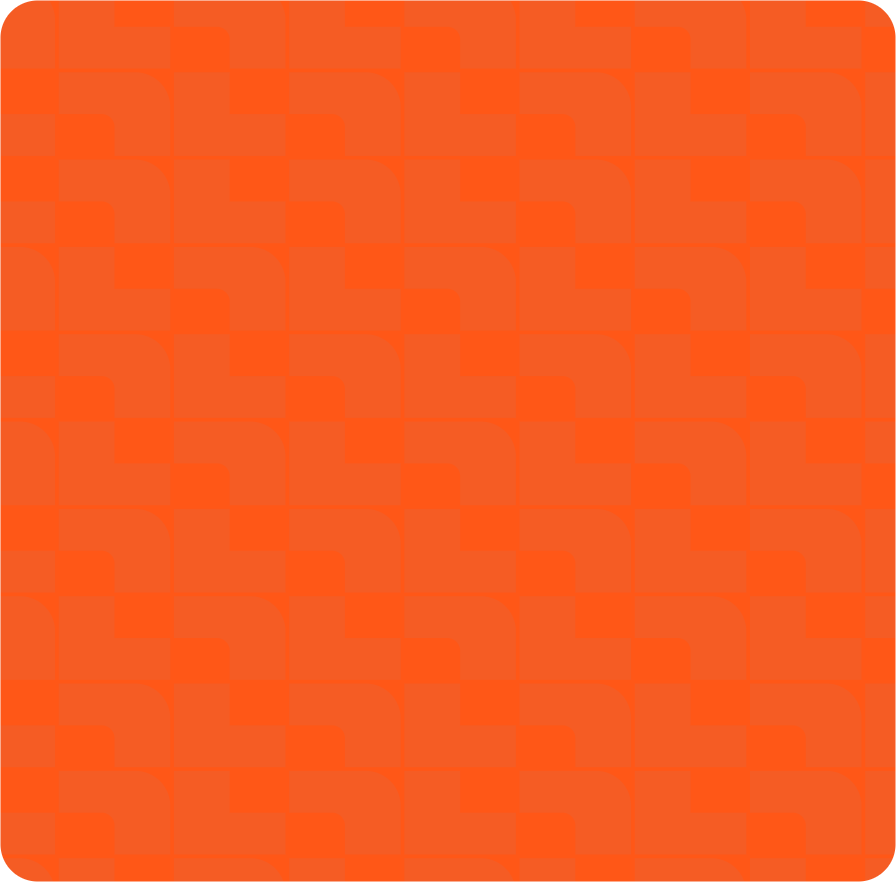
Write a Shadertoy shader that draws this pattern.

```glsl
// All lengths are fractions of the canvas width
#define PITCH vec2(0.12858, 0.09746)
#define ORIGIN vec2(0.0635, 0.0786)
#define GAP 0.0041
#define BEND_RADIUS 0.039
#define NOTCH_RADIUS 0.0143
#define CARD_RADIUS 0.042
#define ROW_CYCLE 7.0
#define TILE_COLOR vec3(0.96, 0.36, 0.14)
#define GROUND_COLOR vec3(1.0, 0.34, 0.09)

// Quadrant x < 0, y < 0 with its corner at the origin rounded
float quadrant(vec2 p, float radius) {
    vec2 q = p + radius;
    return min(max(q.x, q.y), 0.0) + length(max(q, 0.0)) - radius;
}

float roundedBox(vec2 p, vec2 halfSize, float radius) {
    return quadrant(abs(p) - halfSize, radius);
}

// Band turning from the upper left to the lower right
float bendTile(vec2 p, vec2 halfSize) {
    float body = max(roundedBox(p, halfSize, 0.0), quadrant(p - halfSize, BEND_RADIUS));
    return max(body, -quadrant(p, NOTCH_RADIUS));
}

// Square-cornered L with its upper right quarter open
float angleTile(vec2 p, vec2 halfSize) {
    return max(roundedBox(p, halfSize, 0.0), -quadrant(-p, 0.0));
}

float coverage(float dist, float pixel) {
    return clamp(0.5 - dist / pixel, 0.0, 1.0);
}

void mainImage(out vec4 fragColor, in vec2 fragCoord) {
    float pixel = 1.0 / iResolution.x;
    vec2 canvas = iResolution.xy * pixel;
    vec2 pos = fragCoord * pixel;

    // Cells are counted rightward and downward
    vec2 grid = (vec2(pos.x, canvas.y - pos.y) - ORIGIN) / PITCH;
    vec2 cell = floor(grid);
    vec2 local = (grid - cell - 0.5) * PITCH * vec2(1.0, -1.0);
    vec2 halfSize = 0.5 * (PITCH - GAP);

    // Checkered alternation restarts every odd cycle of rows
    float rowParity = mod(mod(cell.y - 1.0, ROW_CYCLE), 2.0);
    bool isBend = abs(rowParity - mod(cell.x, 2.0)) < 0.5;
    float tile = isBend ? bendTile(local, halfSize) : angleTile(local, halfSize);
    vec3 color = mix(GROUND_COLOR, TILE_COLOR, coverage(tile, pixel));

    // White outside the rounded card
    float card = roundedBox(pos - 0.5 * canvas, 0.5 * canvas, CARD_RADIUS);
    color = mix(vec3(1.0), color, coverage(card + 0.5 * pixel, pixel));

    fragColor = vec4(color, 1.0);
}
```
